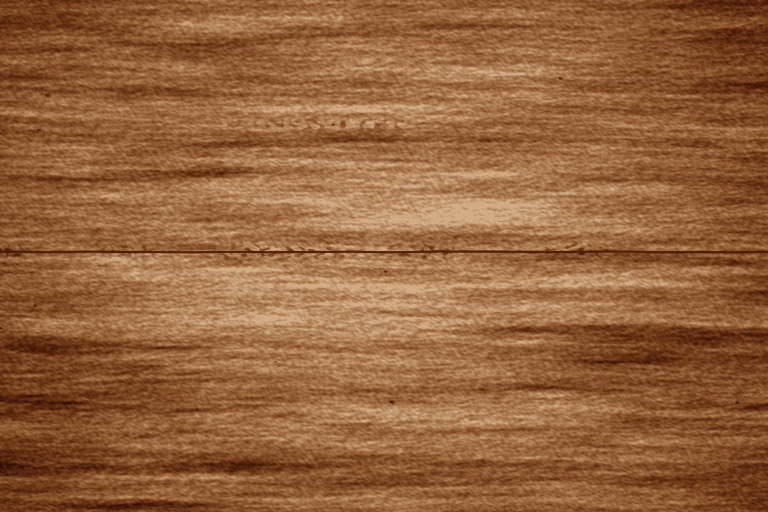
This texture is drawn by a WebGL 2 fragment shader. Its source:

```glsl
#version 300 es
precision highp float;
// Two joined boards of warm brown timber with long horizontal grain.
// Stretched gradient noise builds streaks, fibres and pores in one tone value;
// a seam, rare pits and edge shading darken it before it is coloured.

#define BASE_TONE 0.705
#define EDGE_SHADE vec2(0.17, 0.13)
#define STREAK_CONTRAST 0.13
#define DARK_STREAKS 0.19
#define FIBRE_CONTRAST 0.125
#define GRAIN_WARP 0.016
#define SEAM_HEIGHT 0.508
#define SEAM_HALF_WIDTH 0.0022
#define PORE_ROW_HEIGHT 0.757
#define PIT_CHANCE 0.035

uniform vec2 u_resolution;
out vec4 fragColor;

uint scramble(uint n) {
  n = (n ^ (n >> 16)) * 0x7feb352du;
  n = (n ^ (n >> 15)) * 0x846ca68bu;
  return n ^ (n >> 16);
}

float hash(vec2 cell) {
  ivec2 c = ivec2(cell);
  uint h = scramble(uint(c.x) + scramble(uint(c.y)));
  return float(h >> 8) / 16777216.0;
}

float cornerSlope(vec2 cell, vec2 offset) {
  float angle = 6.28319 * hash(cell);
  return dot(vec2(cos(angle), sin(angle)), offset);
}

float gradientNoise(vec2 p) {
  vec2 i = floor(p), f = p - i;
  vec2 w = f * f * f * (f * (f * 6.0 - 15.0) + 10.0);
  vec2 e = vec2(1.0, 0.0);
  float low = mix(cornerSlope(i, f), cornerSlope(i + e, f - e), w.x);
  float high = mix(cornerSlope(i + e.yx, f - e.yx), cornerSlope(i + 1.0, f - 1.0), w.x);
  return mix(low, high, w.y);
}

float bell(float d, float width) {
  return exp(-d * d / (width * width));
}

// Broad to narrow streaks running along the board.
float streaks(vec2 p) {
  float sum = 0.0;
  vec2 scale = vec2(0.7, 8.0);
  for (int i = 0; i < 4; i++) {
    sum += gradientNoise(p * scale + float(i) * 37.3);
    scale *= vec2(1.75, 2.1);
  }
  return sum;
}

// Long fibres, short dashes and a fine surface grain, sheared to hide the lattice.
float fibres(vec2 p) {
  vec2 up = vec2(p.x + 0.7 * p.y, p.y + 0.02 * p.x);
  vec2 down = vec2(p.x - 0.9 * p.y, p.y - 0.03 * p.x);
  return 0.9 * gradientNoise(up * vec2(9.0, 125.0) + 91.7)
       + gradientNoise(down * vec2(48.0, 160.0) + 17.2)
       + gradientNoise(up * vec2(125.0, 170.0) + 53.9);
}

// Rare small pits, at most one to a cell in each layer.
float pits(vec2 p) {
  float amount = 0.0;
  for (int i = 0; i < 3; i++) {
    vec2 q = p * (7.0 + 2.0 * float(i)) + 13.7 * float(i);
    vec2 cell = floor(q);
    vec2 centre = 0.25 + 0.5 * vec2(hash(cell + 101.0), hash(cell + 211.0));
    vec2 d = (q - cell - centre) * vec2(0.7, 1.0);
    float present = step(hash(cell + 307.0), PIT_CHANCE);
    amount += present * (1.0 - smoothstep(0.008, 0.04, length(d)));
  }
  return min(amount, 1.0);
}

void main() {
  vec2 p = gl_FragCoord.xy / u_resolution.y;
  vec2 uv = gl_FragCoord.xy / u_resolution;
  float fromSeam = p.y - SEAM_HEIGHT;

  // Grain bends gently; the lower board has its own pattern.
  vec2 g = p;
  g.y += GRAIN_WARP * gradientNoise(p * vec2(1.8, 4.0) + 5.3);
  g.x += fromSeam < 0.0 ? 23.4 : 0.0;

  // Edge shading and grain tone.
  vec2 q = 2.0 * uv - 1.0;
  float tone = BASE_TONE - dot(q * q, EDGE_SHADE);
  tone += STREAK_CONTRAST * streaks(g) + FIBRE_CONTRAST * fibres(g);

  // Ragged dark streaks, strongest low on the lower board.
  float ragged = gradientNoise(g * vec2(1.6, 27.0) + 61.0)
               + 0.3 * gradientNoise(g * vec2(11.0, 90.0) + 8.0);
  float lowBand = bell(p.y - 0.22, 0.11);
  tone -= DARK_STREAKS * smoothstep(0.1, 0.55, ragged) * (0.6 + 0.7 * lowBand);
  tone -= 0.07 * lowBand * (1.0 - uv.x);

  // Clustered pores beside the seam and along one upper row.
  float speck = smoothstep(0.0, 0.3, gradientNoise(p * vec2(75.0, 110.0) + 43.3));
  float cluster = smoothstep(-0.3, 0.3, gradientNoise(vec2(p.x * 5.0, 3.4)));
  float row = bell(p.y - PORE_ROW_HEIGHT, 0.009) * bell(p.x - 0.66, 0.22);
  tone -= speck * (0.24 * cluster * bell(fromSeam, 0.016) + 0.2 * row);
  tone -= 0.24 * pits(p);

  // Seam with a slightly uneven edge.
  float wobble = 0.0016 * gradientNoise(vec2(p.x * 9.0, 7.6));
  float seam = 1.0 - smoothstep(0.4, 1.6, abs(fromSeam + wobble) / SEAM_HALF_WIDTH);
  tone = mix(tone, 0.27, 0.88 * seam);

  // Tone to colour: deep red brown through to pale tan.
  float d = clamp(tone, 0.2, 0.82) - 0.29;
  vec3 wood = vec3(0.29, 0.11, 0.04) + d * vec3(1.0, 0.7, 0.2) + d * d * vec3(0.0, 0.69, 1.35);
  fragColor = vec4(clamp(wood, 0.0, 1.0), 1.0);
}
```
